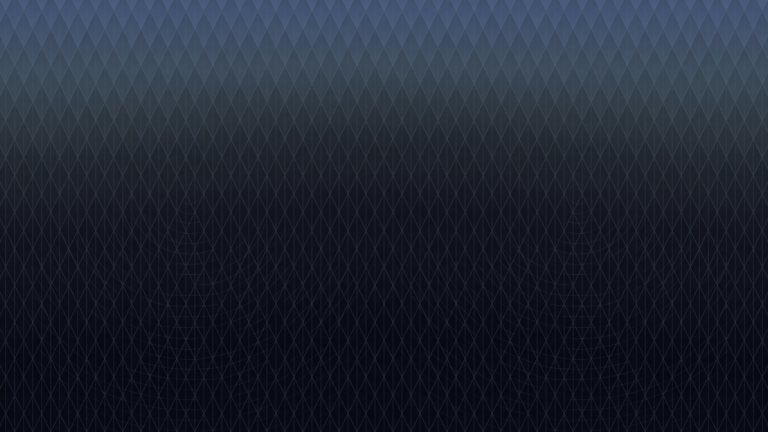
This background is drawn by a WebGL 2 fragment shader. Its source:

```glsl
#version 300 es
precision highp float;

uniform vec2 u_resolution;
out vec4 outColor;

const vec2 CELL = vec2(0.0417, 0.0848);
const vec3 SKY = vec3(0.263, 0.334, 0.455);
const vec3 STEEL = vec3(0.240, 0.296, 0.356);
const vec3 SLATE = vec3(0.180, 0.217, 0.252);
const vec3 ASH = vec3(0.118, 0.134, 0.166);
const vec3 INK = vec3(0.062, 0.072, 0.112);
const vec3 NIGHT = vec3(0.030, 0.038, 0.077);
const vec3 LINE_COLOR = vec3(0.34, 0.42, 0.50);

float hash(vec2 p) {
  return fract(sin(dot(p, vec2(127.1, 311.7))) * 43758.5453);
}

float noise(vec2 p) {
  vec2 i = floor(p);
  vec2 f = fract(p);
  f = f * f * (3.0 - 2.0 * f);
  float low = mix(hash(i), hash(i + vec2(1.0, 0.0)), f.x);
  float high = mix(hash(i + vec2(0.0, 1.0)), hash(i + 1.0), f.x);
  return mix(low, high, f.y);
}

// Distance to the nearest whole number
float gridDistance(float t) {
  return abs(fract(t + 0.5) - 0.5);
}

float stroke(float dist, float halfWidth, float pixel) {
  return 1.0 - smoothstep(halfWidth - 0.5 * pixel, halfWidth + pixel, dist);
}

// Vertical fade from blue haze to night
vec3 fadeColor(float depth) {
  vec3 color = mix(SKY, STEEL, smoothstep(-0.01, 0.18, depth));
  color = mix(color, SLATE, smoothstep(0.14, 0.28, depth));
  color = mix(color, ASH, smoothstep(0.24, 0.39, depth));
  color = mix(color, INK, smoothstep(0.35, 0.55, depth));
  return mix(color, NIGHT, smoothstep(0.52, 0.84, depth));
}

// Diagonal coordinates of the diamond lattice
vec2 latticeCoords(vec2 p, vec2 cell) {
  vec2 q = p / cell;
  return vec2(q.x + q.y, q.x - q.y);
}

float facetShade(vec2 lattice) {
  vec2 local = fract(lattice) - 0.5;
  float slope = local.y - local.x;
  float tint = hash(floor(lattice)) - 0.5;
  return 0.10 * slope + 0.02 * tint;
}

float latticeLines(vec2 lattice, vec2 cell, float pixel) {
  float scale = 1.0 / length(1.0 / cell);
  float rising = stroke(gridDistance(lattice.x) * scale, 0.0007, pixel);
  float falling = stroke(gridDistance(lattice.y) * scale, 0.0007, pixel);
  return max(rising, falling);
}

float uprightLines(float x, float spacing, float pixel) {
  return stroke(gridDistance(x / spacing) * spacing, 0.0006, pixel);
}

// Broken arcs, strongest where they run level
float rippleArcs(vec2 p, float spacing, float pixel) {
  float radius = length(p);
  float wobble = 0.30 * noise(p * 14.0);
  float ring = gridDistance(radius / spacing + wobble) * spacing;
  float gaps = smoothstep(0.15, 0.65, noise(p * 24.0 + 40.0));
  float level = smoothstep(0.0, 0.60, abs(p.y) / (radius + 0.001));
  return stroke(ring, 0.0005, pixel) * gaps * level * smoothstep(0.80, 0.35, radius);
}

void main() {
  float pixel = 1.0 / u_resolution.y;
  vec2 uv = gl_FragCoord.xy / u_resolution;
  vec2 p = gl_FragCoord.xy * pixel;
  p.x -= 0.5 * u_resolution.x * pixel;

  // The dark rises a little in the middle
  float depth = 1.0 - uv.y;
  float bend = 0.030 * cos(6.28319 * (uv.x - 0.5));
  depth += bend * smoothstep(0.02, 0.35, depth);
  vec3 color = fadeColor(depth);

  // Shaded diamonds, strongest in the haze
  vec2 lattice = latticeCoords(p - vec2(0.0, 0.636), CELL);
  float haze = 1.0 - smoothstep(0.15, 0.60, depth);
  color *= 1.0 + facetShade(lattice) * mix(0.3, 1.1, haze);

  // Thin lattice and uprights
  float lines = latticeLines(lattice, CELL, pixel);
  float uprights = uprightLines(p.x, 0.5 * CELL.x, pixel);
  color = mix(color, LINE_COLOR, lines * mix(0.17, 0.22, haze));
  color = mix(color, LINE_COLOR, uprights * mix(0.16, 0.13, haze));

  // Ripples on both sides of the lower half
  vec2 side = vec2(abs(p.x) - 0.45, p.y - 0.55);
  float arcs = rippleArcs(side, 0.024, pixel) * smoothstep(0.25, 0.55, depth);
  color = mix(color, LINE_COLOR, arcs * 0.11);

  // Soft grain
  color += (noise(p * 90.0) - 0.5) * 0.010;
  outColor = vec4(color, 1.0);
}
```
